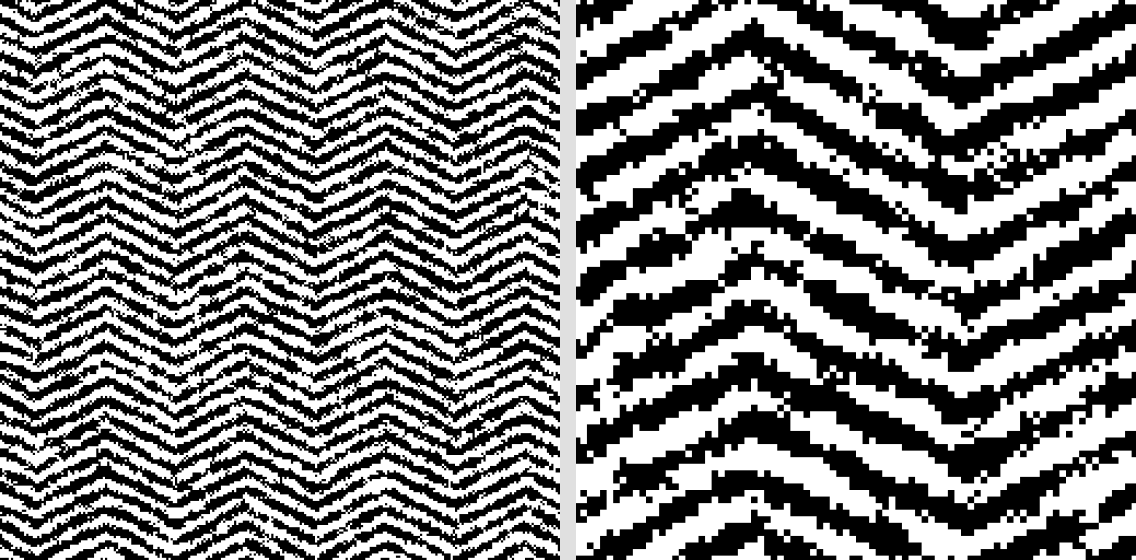
Left: the whole. Right: its middle third, enlarged.
Give the GLSL for this pattern, as a three.js fragment shader.

```glsl
// Ragged black and white zigzag stripes, set on a grid of small square cells.
// A triangle wave bends a cosine stripe; blotches and grain are added to it,
// and the sum is cut to pure ink or paper in each cell.

varying vec2 vUv;

const float CELLS = 256.0;          // cells along each side
const float ZIGZAGS = 4.0;          // zigzags across
const float ROWS = 31.0;            // stripes down
const float VALLEY_X = 0.064;       // first low point of the zigzag
const float ZIGZAG_HEIGHT = 0.0613; // drop from peak to valley
const float STRIPE_SHIFT = 0.1;     // offset in stripe periods
const float WOBBLE = 0.1;           // drift of the stripes, in periods
const float WOBBLE_SCALE = 22.0;
const float BLOTCH = 0.75;          // uneven stripe width
const vec2 BLOTCH_SCALE = vec2(58.0, 64.0);
const float GRAIN = 0.72;           // roughness from cell to cell
const vec3 INK = vec3(0.0);
const vec3 PAPER = vec3(1.0);
const float TAU = 6.28319;

float hash(vec2 p) {
  return fract(sin(dot(p, vec2(127.1, 311.7))) * 43758.5453);
}

// Smooth value noise from -1 to 1
float noise(vec2 p) {
  vec2 i = floor(p);
  vec2 f = fract(p);
  f = f * f * (3.0 - 2.0 * f);
  float low = mix(hash(i), hash(i + vec2(1.0, 0.0)), f.x);
  float high = mix(hash(i + vec2(0.0, 1.0)), hash(i + vec2(1.0, 1.0)), f.x);
  return mix(low, high, f.y) * 2.0 - 1.0;
}

// 0 at the peaks, 1 at the valleys
float zigzag(float x) {
  return abs(fract((x - VALLEY_X) * ZIGZAGS) - 0.5) * 2.0;
}

// 1 for an inked cell, 0 for a bare one
float cellInk(vec2 cell) {
  vec2 p = (cell + 0.5) / CELLS;
  float depth = 1.0 - p.y - ZIGZAG_HEIGHT * zigzag(p.x);
  float phase = depth * ROWS - STRIPE_SHIFT;
  phase += WOBBLE * noise(p * WOBBLE_SCALE + 31.0);
  float level = cos(TAU * phase);
  level += BLOTCH * noise(p * BLOTCH_SCALE + 7.0);
  level += GRAIN * (hash(cell + 3.0) * 2.0 - 1.0);
  return step(0.0, level);
}

void main() {
  // Blend neighbouring cells over one screen pixel
  vec2 grid = vUv * CELLS - 0.5;
  vec2 cell = floor(grid);
  vec2 blend = clamp((fract(grid) - 0.5) / fwidth(grid) + 0.5, 0.0, 1.0);
  float low = mix(cellInk(cell), cellInk(cell + vec2(1.0, 0.0)), blend.x);
  float high = mix(cellInk(cell + vec2(0.0, 1.0)), cellInk(cell + vec2(1.0, 1.0)), blend.x);
  gl_FragColor = vec4(mix(PAPER, INK, mix(low, high, blend.y)), 1.0);
}
```
